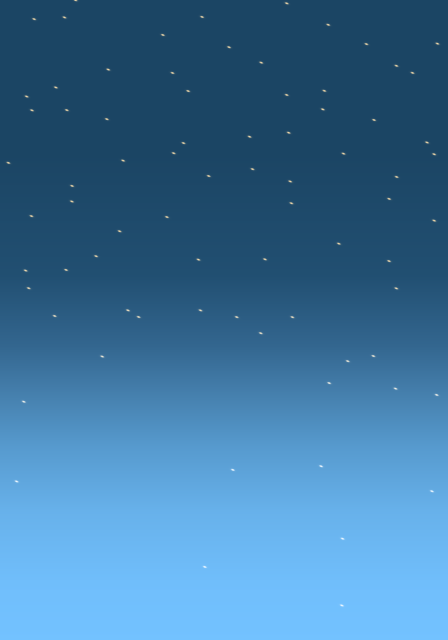
Give the GLSL for this background, as a WebGL 2 fragment shader.

```glsl
#version 300 es
precision highp float;
// Dusk sky: a vertical gradient from deep blue to bright azure, with small
// slanted stars. The gradient blends colour stops by height; the stars sit
// in a jittered grid whose density thins out towards the horizon.

uniform vec2 u_resolution;
out vec4 fragColor;

// Sky colour stops, from the bottom edge upwards
const int STOPS = 8;
const float STOP_HEIGHT[STOPS] = float[](0.0, 0.09, 0.20, 0.30, 0.38, 0.46, 0.57, 0.76);
const vec3 STOP_COLOR[STOPS] = vec3[](
  vec3(0.450, 0.760, 1.000), vec3(0.440, 0.745, 0.985),
  vec3(0.405, 0.695, 0.920), vec3(0.340, 0.605, 0.810),
  vec3(0.275, 0.505, 0.685), vec3(0.200, 0.400, 0.560),
  vec3(0.130, 0.310, 0.445), vec3(0.106, 0.270, 0.392));

// Stars; sizes are fractions of the canvas width
const float STAR_COLUMNS = 10.0;
const vec2 STAR_RADII = vec2(0.0042, 0.0023);
const float STAR_TILT = 0.25;
const float STAR_MARGIN = 0.08;
const float GLOW_STRENGTH = 0.22;
const float DENSITY_LOW = 0.12;
const float DENSITY_HIGH = 0.92;
const vec3 STAR_HIGH = vec3(0.93, 0.84, 0.66);
const vec3 STAR_LOW = vec3(0.93, 0.97, 1.00);

vec3 hash3(vec2 cell) {
  vec3 q = fract(cell.xyx * vec3(0.1031, 0.1030, 0.0973));
  q += dot(q, q.yxz + 33.33);
  return fract((q.xxy + q.yzz) * q.zyx);
}

vec3 skyColor(float height) {
  vec3 color = STOP_COLOR[0];
  for (int i = 1; i < STOPS; i++) {
    float blend = clamp((height - STOP_HEIGHT[i - 1])
                        / (STOP_HEIGHT[i] - STOP_HEIGHT[i - 1]), 0.0, 1.0);
    color = mix(color, STOP_COLOR[i], blend);
  }
  return color;
}

// Coverage of the star, if any, in the grid cell around p
float starField(vec2 p, float aspect, float pixel) {
  vec2 cell = floor(p * STAR_COLUMNS);
  vec3 rnd = hash3(cell + 17.0);
  vec2 center = (cell + mix(vec2(STAR_MARGIN), vec2(1.0 - STAR_MARGIN), rnd.xy)) / STAR_COLUMNS;
  float density = mix(DENSITY_LOW, DENSITY_HIGH, smoothstep(0.0, 0.85, center.y / aspect));
  if (rnd.z > density) return 0.0;

  // Slanted ellipse with a soft edge and a faint halo
  vec2 d = p - center;
  d.y += d.x * STAR_TILT;
  float r = length(d / STAR_RADII);
  float edge = pixel / STAR_RADII.y;
  float core = 1.0 - smoothstep(1.0 - edge, 1.0 + 0.5 * edge, r);
  float halo = GLOW_STRENGTH * exp(-r * r * 0.7);
  return min(core * 0.8 + halo, 1.0);
}

void main() {
  vec2 p = gl_FragCoord.xy / u_resolution.x;
  float height = gl_FragCoord.y / u_resolution.y;
  float aspect = u_resolution.y / u_resolution.x;

  vec3 color = skyColor(height);
  vec3 starColor = mix(STAR_LOW, STAR_HIGH, smoothstep(0.25, 0.65, height));
  color = mix(color, starColor, starField(p, aspect, 1.0 / u_resolution.x));
  fragColor = vec4(color, 1.0);
}
```
